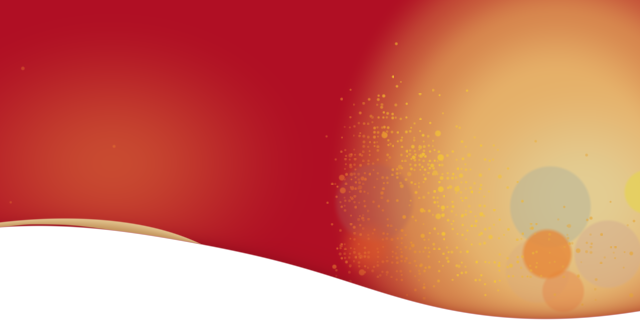
This background is drawn by a WebGL 1 fragment shader. Its source:

```glsl
precision highp float;
// Red festive backdrop: a dim ember glow on the left, a large golden glow on the
// right with bokeh discs and drifting sparkles, above a white wave with a gold ribbon.
// Coordinates are in canvas heights: x runs 0..2, y runs 0..1 upwards.
uniform vec2 u_resolution;

vec2 hash2(vec2 p) {
  vec3 q = fract(p.xyx * vec3(0.1031, 0.1030, 0.0973));
  q += dot(q, q.yzx + 33.33);
  return fract((q.xx + q.yz) * q.zy);
}

float gradientNoise(vec2 p) {
  vec2 i = floor(p), f = fract(p);
  vec2 u = f * f * (3.0 - 2.0 * f);
  vec2 e = vec2(1.0, 0.0);
  float a = dot(hash2(i) * 2.0 - 1.0, f);
  float b = dot(hash2(i + e) * 2.0 - 1.0, f - e);
  float c = dot(hash2(i + e.yx) * 2.0 - 1.0, f - e.yx);
  float d = dot(hash2(i + 1.0) * 2.0 - 1.0, f - 1.0);
  return mix(mix(a, b, u.x), mix(c, d, u.x), u.y);
}

// Height of the white wave
float waveHeight(float x) {
  float bump = (x - 0.95) / 0.35;
  return 0.1485 + 0.1455 * cos(3.14159 * (x - 0.12) / 1.58) + 0.025 * exp(-bump * bump);
}

float disc(vec2 p, vec2 center, float radius, float soft) {
  return 1.0 - smoothstep(-soft, soft, length(p - center) - radius);
}

float blob(vec2 p, vec2 center, vec2 size) {
  vec2 q = (p - center) / size;
  return exp(-dot(q, q));
}

// Probability of a sparkle at a place
float swarm(vec2 p) {
  float leftArc = blob(p, vec2(1.09 + 0.4 * max(p.y - 0.4, 0.0), 0.48), vec2(0.06, 0.17));
  float yellowCloud = blob(p, vec2(1.32 + 0.5 * (0.5 - p.y), 0.48), vec2(0.13, 0.14));
  float floorBand = blob(p, vec2(1.18, 0.2), vec2(0.24, 0.065));
  float strayBand = 0.35 * blob(p, vec2(1.65, 0.2), vec2(0.35, 0.1));
  float haze = 0.22 * blob(p, vec2(1.3, 0.4), vec2(0.3, 0.2));
  float clumps = 0.8 + 1.1 * gradientNoise(p * 11.0);
  float density = (leftArc + yellowCloud + floorBand + strayBand + haze) * clumps;
  return density * smoothstep(1.01, 1.06, p.x);
}

// One jittered grid of round sparkles
float sparkles(vec2 p, float cell, float radius, float amount, float soft) {
  vec2 id = floor(p / cell);
  vec2 jitter = hash2(id + 7.0);
  vec2 pick = hash2(id + 91.0);
  vec2 center = (id + 0.25 + 0.5 * jitter) * cell;
  float lit = step(pick.x, amount * swarm(center));
  return lit * disc(p, center, radius * (0.6 + 0.6 * pick.y), soft) * (0.5 + 0.5 * jitter.x);
}

void main() {
  vec2 p = gl_FragCoord.xy / u_resolution.y;
  p.x *= 2.0 * u_resolution.y / u_resolution.x;
  float px = 1.0 / u_resolution.y;

  // Red ground and ember glow
  vec3 color = vec3(0.69, 0.06, 0.14);
  float ember = length((p - vec2(0.35, 0.49)) / vec2(0.62, 0.46));
  color = mix(color, vec3(0.785, 0.29, 0.19), 1.0 - smoothstep(0.0, 1.05, ember));

  // Golden glow, from its rim to its pale core
  float glow = length((p - vec2(1.74, 0.43)) / vec2(0.8, 0.9));
  color = mix(color, vec3(0.77, 0.32, 0.22), 1.0 - smoothstep(0.70, 0.90, glow));
  color = mix(color, vec3(0.84, 0.52, 0.30), 1.0 - smoothstep(0.58, 0.74, glow));
  color = mix(color, vec3(0.90, 0.69, 0.41), 1.0 - smoothstep(0.36, 0.62, glow));
  float core = length((p - vec2(1.82, 0.38)) / vec2(0.45, 0.40));
  color = mix(color, vec3(0.89, 0.80, 0.57), 1.0 - smoothstep(0.1, 1.0, core));

  // Bokeh discs
  color = mix(color, vec3(0.66, 0.36, 0.36), 0.30 * disc(p, vec2(1.17, 0.367), 0.12, 0.012));
  color = mix(color, vec3(0.90, 0.36, 0.15), 0.50 * disc(p, vec2(1.146, 0.225), 0.06, 0.04));
  color = mix(color, vec3(0.70, 0.70, 0.60), 0.50 * disc(p, vec2(1.72, 0.354), 0.126, 0.006));
  color = mix(color, vec3(0.84, 0.66, 0.50), 0.35 * disc(p, vec2(1.68, 0.154), 0.10, 0.006));
  color = mix(color, vec3(0.83, 0.68, 0.56), 0.55 * disc(p, vec2(1.90, 0.206), 0.105, 0.006));
  color = mix(color, vec3(0.90, 0.52, 0.28), 0.45 * disc(p, vec2(1.76, 0.09), 0.065, 0.006));
  color = mix(color, vec3(0.91, 0.52, 0.20), 0.75 * disc(p, vec2(1.71, 0.206), 0.076, 0.008));
  color = mix(color, vec3(0.90, 0.82, 0.35), 0.80 * disc(p, vec2(2.02, 0.40), 0.068, 0.006));

  // Sparkles: orange at the left, yellow in the cloud, amber at the right
  vec3 sparkColor = mix(vec3(0.88, 0.42, 0.18), vec3(0.97, 0.79, 0.18),
                        smoothstep(1.12, 1.38, p.x + 0.3 * (p.y - 0.4)));
  sparkColor = mix(sparkColor, vec3(0.90, 0.66, 0.24), smoothstep(1.5, 1.75, p.x));
  float spark = sparkles(p, 0.0145, 0.0036, 0.75, px);
  spark = max(spark, sparkles(p + 0.37, 0.0, 0.0, 0.0, px) * 0.0);
  spark = max(spark, sparkles(p, 0.031, 0.0055, 0.4, px));
  spark = max(spark, sparkles(p, 0.061, 0.0085, 0.4, px));
  color = mix(color, sparkColor, 0.85 * spark);

  // Shade along the wave, then ribbon, its dark underside and the white
  float wave = waveHeight(p.x);
  float above = p.y - wave;
  vec3 shade = mix(vec3(0.58, 0.05, 0.11), vec3(0.70, 0.30, 0.18), smoothstep(1.0, 1.4, p.x));
  color = mix(color, shade, 0.75 * exp(-max(above, 0.0) / 0.022));
  float thickness = (0.015 + 0.05 * p.x) * (1.0 - pow(p.x / 0.63, 4.0));
  vec3 gold = mix(vec3(0.76, 0.57, 0.35), vec3(0.89, 0.77, 0.56),
                  clamp(above / max(thickness, 0.004), 0.0, 1.0));
  color = mix(color, gold, 1.0 - smoothstep(-px, px, above - thickness));
  float underside = 0.005 * smoothstep(0.0, 0.1, p.x) * (1.0 - smoothstep(0.2, 0.37, p.x));
  color = mix(color, vec3(0.62, 0.07, 0.12), 1.0 - smoothstep(-px, px, above - underside));
  color = mix(color, vec3(1.0), 1.0 - smoothstep(-px, px, above));

  gl_FragColor = vec4(color, 1.0);
}
```
